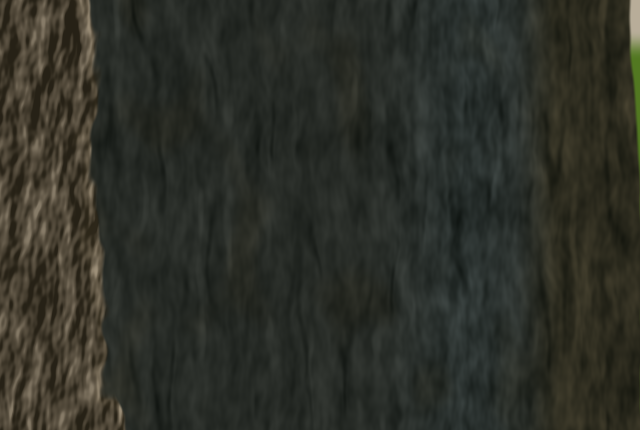
This texture is drawn by a Shadertoy shader. Its source:

```glsl
// Old tree trunk: sunlit bark strip on the left, deep shade across the rest.

// Sunlit bark
const vec3 LIT_DARK  = vec3(0.15, 0.13, 0.085);
const vec3 LIT_MID   = vec3(0.33, 0.295, 0.235);
const vec3 LIT_LIGHT = vec3(0.53, 0.485, 0.41);
// Shaded bark
const vec3 SHADE_DEEP = vec3(0.090, 0.106, 0.090);
const vec3 SHADE_PALE = vec3(0.245, 0.260, 0.238);
const vec3 BLUE_TINT  = vec3(0.99, 1.06, 1.13);
const vec3 BROWN_TINT = vec3(1.16, 1.01, 0.80);
// Background beyond the right edge
const vec3 GRASS = vec3(0.32, 0.47, 0.13);
const vec3 SKY   = vec3(0.72, 0.68, 0.60);
// Layout, in fractions of the canvas
const float SUN_EDGE   = 0.153;
const float BLUE_BAND  = 0.735;
const float BROWN_EDGE = 0.84;
const float TRUNK_EDGE = 0.984;
// Bark features, in cells per canvas height
const vec2 PLATE_FREQ = vec2(23.0, 5.0);
const vec2 FIBRE_FREQ = vec2(47.0, 14.0);
const vec2 GRAIN_FREQ = vec2(88.0, 36.0);
const vec2 CRACK_FREQ = vec2(15.0, 2.4);
const float LIT_LEAN = 0.10;

vec2 gradient(vec2 cell) {
    float angle = 6.2832 * fract(sin(dot(cell, vec2(127.1, 311.7))) * 43758.5);
    return vec2(cos(angle), sin(angle));
}

// Gradient noise, roughly -0.7 to 0.7
float noise(vec2 p) {
    vec2 i = floor(p), f = fract(p);
    vec2 u = f * f * f * (f * (f * 6.0 - 15.0) + 10.0);
    vec2 e = vec2(1.0, 0.0);
    float low  = mix(dot(gradient(i), f), dot(gradient(i + e.xy), f - e.xy), u.x);
    float high = mix(dot(gradient(i + e.yx), f - e.yx),
                     dot(gradient(i + e.xx), f - e.xx), u.x);
    return mix(low, high, u.y);
}

// Height of the vertical plates, fibres and grain
float barkHeight(vec2 p) {
    return 0.50 * noise(p * PLATE_FREQ)
         + 0.42 * noise(p * FIBRE_FREQ + 17.3)
         + 0.24 * noise(p * GRAIN_FREQ + 41.9);
}

// Thin wandering furrows, broken along their length
float cracks(vec2 p) {
    float furrow = 1.0 - smoothstep(0.0, 0.13, abs(noise(p * CRACK_FREQ + 8.4)));
    return furrow * smoothstep(-0.15, 0.25, noise(p * vec2(9.0, 5.0) + 63.0));
}

vec3 sunlitBark(vec2 p) {
    p.x -= LIT_LEAN * p.y;
    float height = barkHeight(p);
    float relief = height - barkHeight(p + vec2(-0.007, 0.006));
    float tone = 0.42 + 0.95 * height + 0.75 * relief - 0.25 * cracks(p * 1.4);
    vec3 color = mix(LIT_DARK, LIT_MID, smoothstep(0.08, 0.58, tone));
    return mix(color, LIT_LIGHT, smoothstep(0.50, 0.98, tone));
}

vec3 shadedBark(vec2 p, vec2 uv) {
    float blue = exp(-pow((uv.x - BLUE_BAND) / 0.10, 2.0));
    float brown = smoothstep(BROWN_EDGE - 0.04, BROWN_EDGE + 0.04, uv.x);
    float patches = noise(p * vec2(6.0, 3.5) + 5.0);
    float smudges = noise(p * vec2(27.0, 19.0) + 29.0);
    float streaks = smoothstep(0.22, 0.55, noise(p * vec2(31.0, 7.5) + 77.0));

    float tone = 0.40 + 0.16 * patches + 0.15 * smudges
               + mix(0.62, 1.05, max(blue, 0.6 * brown)) * barkHeight(p)
               + 0.26 * streaks + 0.13 * blue
               - 0.27 * cracks(p);
    vec3 color = mix(SHADE_DEEP, SHADE_PALE, clamp(tone, -0.15, 1.35));

    // Cool band, warm right flank and faint warm stains
    float stain = smoothstep(0.1, 0.5, noise(p * vec2(8.0, 5.0) + 91.0));
    color *= mix(vec3(1.0), BLUE_TINT, blue);
    return color * mix(vec3(1.0), BROWN_TINT, clamp(brown + 0.35 * stain, 0.0, 1.0));
}

void mainImage(out vec4 fragColor, in vec2 fragCoord) {
    vec2 uv = fragCoord / iResolution.xy;
    vec2 p = fragCoord / iResolution.y;

    // Gentle sideways wander of the grain
    vec2 bark = p;
    bark.x += 0.014 * noise(p * vec2(5.0, 4.0) + 3.0)
            + 0.006 * noise(p * vec2(16.0, 13.0) + 12.0);

    // Ragged border between sun and shade, flaring at the foot
    float sunEdge = SUN_EDGE + 0.018 * noise(vec2(uv.y * 5.0, 2.5))
                  + 0.014 * noise(vec2(uv.y * 17.0, 7.5))
                  + 0.025 * noise(bark * vec2(24.0, 11.0) + 50.0)
                  + 0.035 * (1.0 - smoothstep(0.02, 0.10, uv.y));
    float shade = smoothstep(-0.005, 0.005, uv.x - sunEdge);
    float rim = exp(-pow((uv.x - sunEdge + 0.008) / 0.008, 2.0));
    vec3 lit = sunlitBark(bark) * (1.0 + 0.18 * rim);
    vec3 color = mix(lit, shadedBark(bark, uv), shade);

    // Trunk outline, widening downward, with grass and sky behind
    float outline = TRUNK_EDGE + 0.018 * (1.0 - smoothstep(0.45, 1.0, uv.y))
                  + 0.003 * noise(vec2(uv.y * 14.0, 4.5));
    vec3 background = mix(GRASS, SKY, smoothstep(0.86, 0.93, uv.y));
    color = mix(color, background, smoothstep(-0.003, 0.003, uv.x - outline));

    fragColor = vec4(color, 1.0);
}
```
